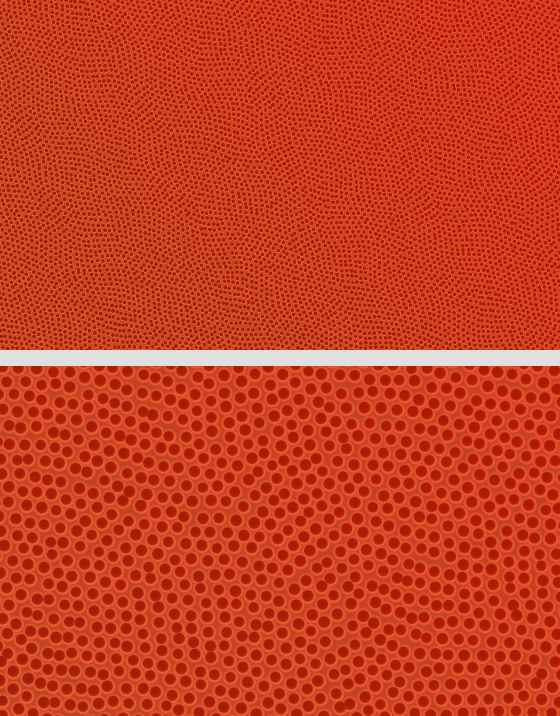
Top, the full canvas; bottom, a detail of the centre.
This texture is drawn by a WebGL 1 fragment shader. Its source:

```glsl
precision highp float;

// Pebbled orange-red leather: a dense field of small round dark red pits.
// Pits sit on a turned, staggered lattice that is jittered and sheared by slow
// waves; each has a bright rim, and the sheet turns redder to the upper right.

uniform vec2 u_resolution;

const float PITS_PER_HEIGHT = 64.0;
const float ROW_STEP = 0.866;       // height of a lattice row, in pit spacings
const float LATTICE_ANGLE = 0.26;
const float JITTER = 0.27;          // full range of random pit displacement
const float WAVE_SHEAR = 0.15;      // how strongly each wave turns the rows
const float WAVE_FREQUENCY = 0.28;
const float PIT_RADIUS = 0.335;
const float RADIUS_VARIATION = 0.04;
const float RIM_WIDTH = 0.09;
const float GRAIN = 0.04;
const vec2 LIGHT_SIDE = vec2(0.5, -0.866);  // side of each rim that is lit

const vec3 RIDGE_ORANGE = vec3(0.870, 0.350, 0.195);
const vec3 RIDGE_RED = vec3(0.900, 0.295, 0.165);
const vec3 VALLEY_ORANGE = vec3(0.760, 0.265, 0.130);
const vec3 VALLEY_RED = vec3(0.780, 0.245, 0.130);
const vec3 PIT_ORANGE = vec3(0.630, 0.120, 0.032);
const vec3 PIT_RED = vec3(0.695, 0.095, 0.015);
const vec3 PIT_FLOOR_GLOW = vec3(0.060, 0.030, 0.015);

float hash(vec2 p) {
  return fract(sin(dot(p, vec2(127.1, 311.7))) * 43758.5453);
}

vec2 hash2(vec2 p) {
  return vec2(hash(p), hash(p + 57.3));
}

// Smooth value noise in 0..1
float noise(vec2 p) {
  vec2 i = floor(p);
  vec2 f = fract(p);
  f = f * f * (3.0 - 2.0 * f);
  float low = mix(hash(i), hash(i + vec2(1.0, 0.0)), f.x);
  float high = mix(hash(i + vec2(0.0, 1.0)), hash(i + 1.0), f.x);
  return mix(low, high, f.y);
}

// Sum of transverse waves: turns the rows but keeps the pit density even
vec2 bend(vec2 p) {
  vec2 sum = vec2(0.0);
  for (int n = 0; n < 5; n++) {
    float k = float(n);
    float angle = 0.4 + 2.4 * k;
    float frequency = WAVE_FREQUENCY * (1.0 + 0.27 * k);
    vec2 along = vec2(cos(angle), sin(angle));
    float phase = frequency * dot(along, p) + 1.7 * k;
    sum += vec2(-along.y, along.x) * sin(phase) * WAVE_SHEAR / frequency;
  }
  return sum;
}

// Offset from the nearest pit centre (xy) and that pit's random value (z)
vec3 nearestPit(vec2 p) {
  vec2 q = p - bend(p - bend(p));
  float baseRow = floor(q.y / ROW_STEP + 0.5);
  vec3 nearest = vec3(9.0, 9.0, 0.0);
  for (int j = -1; j <= 1; j++) {
    float row = baseRow + float(j);
    float stagger = 0.5 * mod(row, 2.0);
    float baseColumn = floor(q.x - stagger + 0.5);
    for (int i = -1; i <= 1; i++) {
      vec2 id = vec2(baseColumn + float(i), row);
      vec2 centre = vec2(id.x + stagger, row * ROW_STEP);
      centre += bend(centre) + JITTER * (hash2(id) - 0.5);
      vec2 offset = p - centre;
      if (dot(offset, offset) < dot(nearest.xy, nearest.xy)) {
        nearest = vec3(offset, hash(id + 19.7));
      }
    }
  }
  return nearest;
}

void main() {
  vec2 uv = gl_FragCoord.xy / u_resolution;
  vec2 p = gl_FragCoord.xy / u_resolution.y * PITS_PER_HEIGHT;
  float pixel = PITS_PER_HEIGHT / u_resolution.y;
  float softness = max(0.05, 0.4 * pixel);

  // Slow colour drift from orange at the left to red at the upper right
  float drift = 0.75 * uv.x + 0.45 * uv.y + 0.08 * (noise(p * 0.06) - 0.5);
  float redness = smoothstep(0.2, 1.1, drift);
  vec3 ridge = mix(RIDGE_ORANGE, RIDGE_RED, redness);
  vec3 valley = mix(VALLEY_ORANGE, VALLEY_RED, redness);
  vec3 pit = mix(PIT_ORANGE, PIT_RED, redness);

  float c = cos(LATTICE_ANGLE);
  float s = sin(LATTICE_ANGLE);
  mat2 turn = mat2(c, s, -s, c);
  vec3 cell = nearestPit(turn * p);
  float d = length(cell.xy);
  float radius = PIT_RADIUS + RADIUS_VARIATION * (cell.z - 0.5);
  float facing = dot(cell.xy * turn, LIGHT_SIDE) / max(d, 0.001);

  // Leather between the pits: bright rim fading into a duller valley
  float rimFade = smoothstep(radius + RIM_WIDTH, radius + RIM_WIDTH * 2.4, d);
  vec3 color = mix(ridge * (1.0 + 0.05 * facing), valley, rimFade);

  // Pit floor, slightly brighter toward the lit side
  float glow = (0.5 + 0.5 * facing) * smoothstep(0.3 * radius, radius, d);
  vec3 pitFloor = pit + PIT_FLOOR_GLOW * glow;
  color = mix(pitFloor, color, smoothstep(radius - softness, radius + softness, d));

  // Fine leather grain
  color *= 1.0 + GRAIN * (noise(p * 2.3) - 0.5);
  gl_FragColor = vec4(color, 1.0);
}
```
